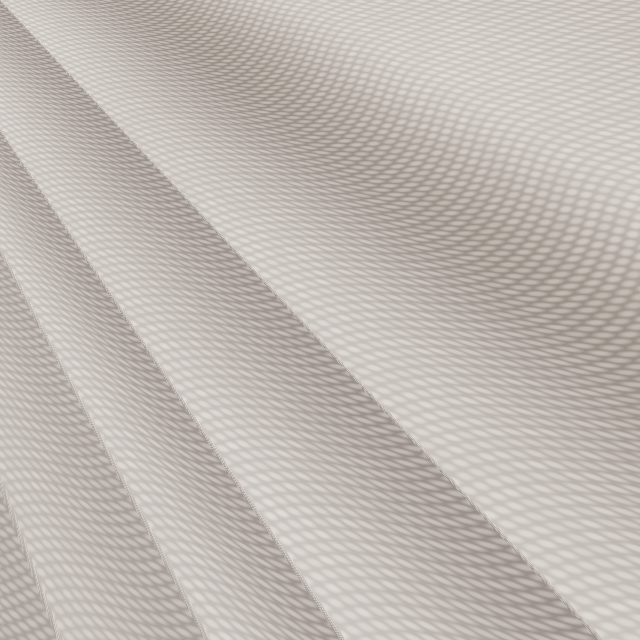
A WebGL 1 fragment shader for this texture:

```glsl
precision highp float;

// Draped woven cloth: folds fan out from a point beyond the upper left corner.
// Fold shading depends on the slope of the ray from that point; the weave is a
// brick lattice of slanted stitches in log-perspective, bent by the fold height.

uniform vec2 u_resolution;

// Fan of folds, in canvas units with y measured downwards
const vec2 APEX = vec2(-0.48, -0.51);
const vec4 FOLD_START = vec4(0.380, 0.533, 0.673, 0.940);
const vec4 FOLD_END = vec4(0.533, 0.673, 0.940, 1.345);
const vec4 FOLD_DEPTH = vec4(0.65, 0.88, 0.95, 1.00);
const float RIDGE = 1.87;          // slope of the broad upper ridge
const float CORNER = 2.90;         // slope at the upper right corner
const float CREASE_SOFT = 0.004;

// Weave
const float COLUMNS = 57.0;        // stitches per unit of log width
const float ROWS = 62.0;           // stitch rows per unit of log depth
const float ROW_SKEW = 0.45;
const float ROW_BEND = 0.10;       // how far folds displace the rows
const float SLANT_DARK = 1.10;
const float SLANT_LIGHT = 0.55;
const float CONTRAST_DARK = 0.58;
const float CONTRAST_LIGHT = 0.30;
const float STITCH_VARIATION = 0.10;

// Colours
const vec3 LIGHT = vec3(0.850, 0.832, 0.812);
const vec3 SHADOW_PINK = vec3(0.595, 0.555, 0.540);
const vec3 SHADOW_WARM = vec3(0.605, 0.565, 0.525);

float hash(vec2 p) {
  p = fract(p * vec2(0.1031, 0.1137));
  p += dot(p, p.yx + 33.33);
  return fract((p.x + p.y) * p.x * 7.31);
}

// One fold: lit at its start, falling into shadow towards its end
float fold(float slope, float start, float end, float depth) {
  return 1.0 - depth * smoothstep(start, end, slope);
}

// Height of the cloth, 0 in the valleys and 1 on the ridges
float clothHeight(float slope) {
  float height = fold(slope, 0.10, FOLD_START.x, 0.5);
  for (int i = 0; i < 4; i++) {
    float start = FOLD_START[i];
    float next = fold(slope, start, FOLD_END[i], FOLD_DEPTH[i]);
    float crease = smoothstep(start - CREASE_SOFT, start + CREASE_SOFT, slope);
    height = mix(height, next, crease);
  }
  height += smoothstep(FOLD_END.w, RIDGE, slope);
  return height - 0.25 * smoothstep(RIDGE, CORNER, slope);
}

// Stitch brightness in x (0 gap, 1 crown), random tint in y
vec2 weave(vec2 q, float height) {
  float row = floor(q.y);
  float down = fract(q.y) - 0.5;
  float slant = mix(SLANT_DARK, SLANT_LIGHT, height);
  float across = q.x + 0.5 * mod(row, 2.0) - slant * down;
  vec2 local = vec2(fract(across) - 0.5, down);
  float d = length(local / vec2(0.53, 0.57));
  float crown = 1.0 - smoothstep(0.25, 1.1, d);
  return vec2(crown, hash(vec2(floor(across), row)) - 0.5);
}

void main() {
  vec2 p = gl_FragCoord.xy / u_resolution;
  p.y = 1.0 - p.y;
  vec2 ray = p - APEX;
  float slope = ray.x / ray.y;
  float height = clothHeight(slope);

  // Lattice coordinates that grow away from the apex and follow the folds
  vec2 q;
  q.x = COLUMNS * log(slope + 0.2);
  q.y = ROWS * (log(ray.y + ROW_SKEW * p.x) + ROW_BEND * height);
  q.x += 0.10 * sin(q.y * 0.37) + 0.08 * sin(q.y * 0.83 + q.x * 0.21);
  q.y += 0.07 * sin(q.x * 0.45 + 1.7);
  vec2 stitch = weave(q, height);

  // Fold light, then stitches, then a faint uneven wash
  float tone = mix(0.24, 0.88, height);
  tone -= 0.12 * (1.0 - smoothstep(0.25, 0.65, slope));
  tone += mix(CONTRAST_DARK, CONTRAST_LIGHT, height) * (stitch.x - 0.42);
  tone += STITCH_VARIATION * stitch.y * stitch.x;
  tone += 0.02 * sin(p.x * 9.0 + 3.0 * sin(p.y * 5.0));

  vec3 shadow = mix(SHADOW_PINK, SHADOW_WARM, smoothstep(0.7, 1.6, slope));
  gl_FragColor = vec4(mix(shadow, LIGHT, clamp(tone, -0.25, 1.12)), 1.0);
}
```
